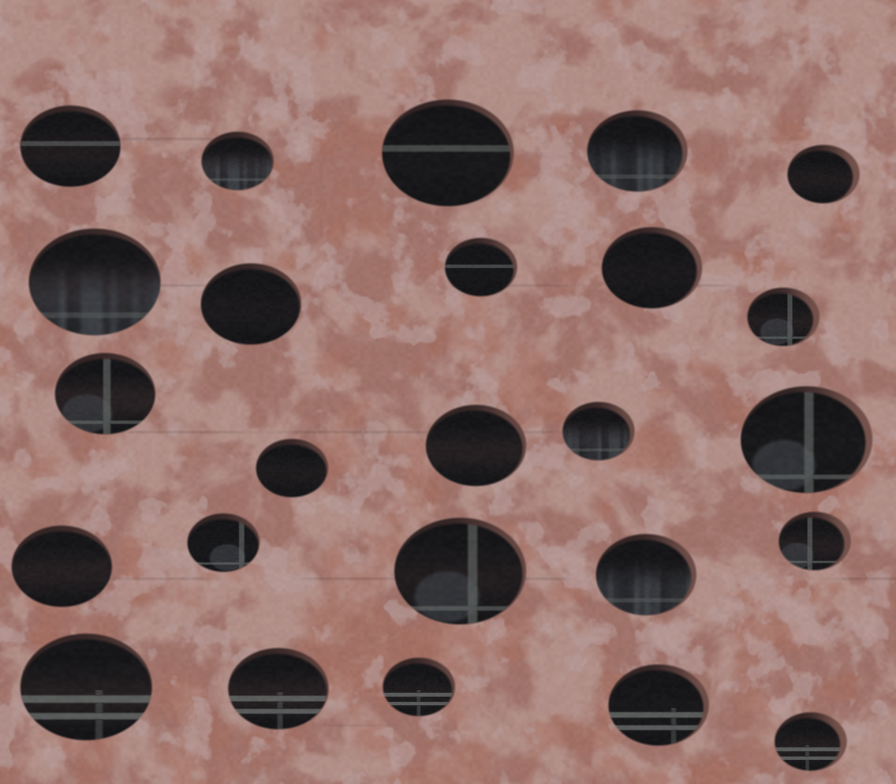
Reproduce this pattern procedurally as a Shadertoy shader.

```glsl
// A mottled terracotta wall pierced by scattered oval windows of three sizes.
// Each grid cell holds one jittered ellipse: a shaded reveal around a shifted
// pane with bars and dim reflections. Layered value noise stains the plaster.

#define CELL vec2(0.2286, 0.178)  // window spacing, in canvas heights
#define ROWS 5.0                  // window rows above the lower edge
#define LARGE 0.084               // horizontal radii of the three sizes
#define MEDIUM 0.064
#define SMALL 0.046
#define SQUASH 0.81               // height to width of a window
#define REVEAL 0.011              // visible depth of the window reveal
#define BLOTCH 24.0               // frequency of the plaster stains
#define STAIN 1.0                 // strength of the stains
#define SOFT 0.0022               // edge softness

const vec3 CLAY = vec3(0.625, 0.448, 0.415);
const vec3 ROSE = vec3(0.695, 0.560, 0.532);
const vec3 RUST = vec3(0.650, 0.425, 0.370);
const vec3 CHALK = vec3(0.715, 0.605, 0.600);
const vec3 REVEAL_DARK = vec3(0.205, 0.145, 0.145);
const vec3 REVEAL_LIT = vec3(0.460, 0.325, 0.300);
const vec3 PANE = vec3(0.085, 0.085, 0.095);
const vec3 HAZE = vec3(0.235, 0.245, 0.265);
const vec3 DUST = vec3(0.205, 0.160, 0.165);
const vec3 BAR = vec3(0.390, 0.405, 0.395);

float hash(vec2 p) {
    return fract(sin(dot(p, vec2(127.1, 311.7))) * 43758.5453);
}

float noise(vec2 p) {
    vec2 i = floor(p), f = fract(p);
    f = f * f * (3.0 - 2.0 * f);
    return mix(mix(hash(i), hash(i + vec2(1, 0)), f.x),
               mix(hash(i + vec2(0, 1)), hash(i + vec2(1, 1)), f.x), f.y);
}

float fbm(vec2 p) {
    float sum = 0.0, amp = 0.5;
    for (int i = 0; i < 4; i++) {
        sum += amp * noise(p);
        p = mat2(1.6, 1.2, -1.2, 1.6) * p + 7.3;
        amp *= 0.5;
    }
    return sum / 0.9375;
}

// Approximate signed distance to an ellipse of radii r
float ellipse(vec2 p, vec2 r) {
    float k = length(p / r);
    return k * (k - 1.0) / max(length(p / (r * r)), 0.001);
}

// Soft stripe of half width w around zero
float stripe(float x, float w) {
    return 1.0 - smoothstep(w - 0.025, w + 0.035, abs(x));
}

vec3 wall(vec2 uv) {
    vec2 warp = vec2(noise(uv * 13.0), noise(uv * 13.0 + 40.0)) * 0.9;
    float broad = noise(uv * 4.0 + 11.0) - 0.5;
    float stain = fbm(uv * BLOTCH + warp) + 0.16 * broad + 0.08 * (uv.y - 0.5);
    vec3 col = mix(CLAY, ROSE, smoothstep(0.34, 0.64, stain));
    float rust = fbm(uv * BLOTCH * 0.7 + 53.0) - 0.12 * (uv.y - 0.5);
    float chalk = fbm(uv * BLOTCH * 1.3 + 91.0);
    col = mix(col, RUST, 0.55 * smoothstep(0.54, 0.74, rust));
    col = mix(col, CHALK, 0.65 * smoothstep(0.56, 0.70, chalk));
    col = mix(mix(CLAY, ROSE, 0.5), col, STAIN);
    // Faint, broken panel joints
    float joint = abs(fract(uv.y / 0.187 - 0.9) - 0.5) * 0.187;
    col *= 1.0 - 0.09 * (1.0 - smoothstep(0.0008, 0.003, joint))
               * smoothstep(0.4, 0.7, noise(uv * vec2(9.0, 5.0)));
    return col + 0.03 * (noise(uv * 210.0) - 0.5);
}

// Window interior; q spans -1..1 over the pane
vec3 pane(vec2 q, vec2 id) {
    float kind = hash(id + 31.0), tone = hash(id + 47.0);
    float side = (hash(id + 59.0) - 0.35) * 0.9;
    float low = smoothstep(0.55, -0.35, q.y);
    vec3 col = mix(PANE, DUST, 0.65 * tone * smoothstep(0.8, 0.0, abs(q.y + 0.1)));
    if (id.y < 0.5) {                        // twin rails
        float rails = max(stripe(q.y + 0.18, 0.07), stripe(q.y + 0.52, 0.06));
        float post = 0.5 * stripe(q.x - side, 0.05) * step(q.y, 0.0);
        col = mix(col, BAR, 0.85 * max(rails, post));
    } else if (kind < 0.38) {                // mullion, sill and round reflection
        float glow = 1.0 - smoothstep(0.45, 0.56, length(q - vec2(side - 0.4, -0.45)));
        col = mix(col, HAZE, 0.7 * glow);
        float frame = max(stripe(q.x - side, 0.07), stripe(q.y + 0.68, 0.04));
        col = mix(col, BAR, 0.65 * frame);
    } else if (kind < 0.62) {                // pale curtain folds
        float folds = noise(vec2(q.x * 9.0 + 20.0 * tone, 2.0));
        col = mix(col, HAZE, low * (0.3 + 0.8 * folds));
        col = mix(col, BAR, 0.4 * stripe(q.y + 0.6, 0.05));
    } else if (kind < 0.75) {                // single rail
        col = mix(col, BAR, 0.6 * stripe(q.y - 0.15, 0.06));
    }
    return col + 0.025 * (noise(q * 14.0 + id * 5.0) - 0.5);
}

void mainImage(out vec4 fragColor, in vec2 fragCoord) {
    vec2 uv = fragCoord / iResolution.y;
    float across = fragCoord.x / iResolution.x;
    float edge = max(SOFT, 0.8 / iResolution.y);
    vec3 col = wall(uv);

    // One window per cell; every row mixes the three sizes
    float column = floor(uv.x / CELL.x);
    vec2 grid = uv - vec2(0.0, 0.03 * hash(vec2(column, 5.0)));
    vec2 id = floor(grid / CELL);
    float rank = mod(2.0 * id.x + floor(5.0 * hash(vec2(3.0, id.y))), 5.0);
    float size = rank < 0.5 ? LARGE : rank < 2.5 ? MEDIUM : SMALL;
    vec2 radius = size * vec2(1.0, SQUASH);
    vec2 jitter = 2.0 * vec2(hash(id + 13.0), hash(id + 71.0)) - 1.0;
    vec2 p = grid - (id + 0.5) * CELL - jitter * (0.5 * CELL - radius - 0.005);

    // Reveal shows above, and more to the right across the facade
    vec2 shift = -REVEAL * vec2(across * 0.9 - 0.1, 0.65);
    vec2 paneRadius = radius - abs(shift) * 0.55;
    vec2 q = (p - shift * 0.55) / paneRadius;
    float lit = smoothstep(-0.3, 0.9, p.x / radius.x) * (0.3 + 0.7 * across);
    vec3 hole = mix(REVEAL_DARK, REVEAL_LIT, lit);
    float glass = ellipse(p - shift * 0.55, paneRadius);
    hole = mix(hole, pane(q, id), 1.0 - smoothstep(-edge, edge * 1.4, glass));

    float inside = 1.0 - smoothstep(-edge, edge, ellipse(p, radius));
    inside *= step(0.0, id.y) * step(id.y, ROWS - 0.5);
    fragColor = vec4(mix(col, hole, inside), 1.0);
}
```
